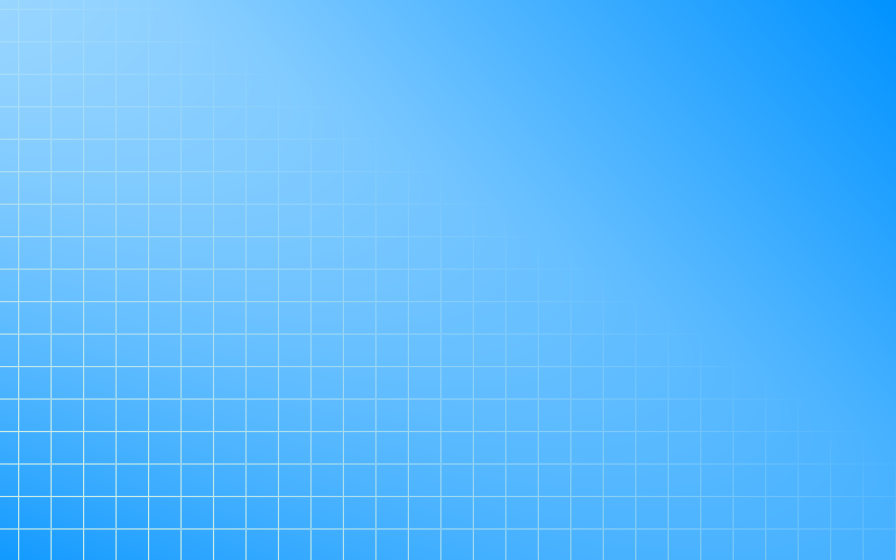
Give the GLSL for this background, as a Shadertoy shader.

```glsl
// A soft blue background with a pale diagonal band that dims to deep blue
// in two opposite corners, under a thin square grid. One tone value drives
// the colour, and the grid fades out as it crosses the diagonal.

const vec3 DEEP_BLUE = vec3(0.0, 0.572, 1.0);
const vec3 PALE_BLUE = vec3(0.60, 0.838, 1.0);
const vec3 LINE_COLOR = vec3(0.92, 0.98, 0.88);

const float GRID_PITCH = 0.058;
const float LINE_WIDTH = 0.0021;
const vec2 GRID_ORIGIN = vec2(0.0333, 0.0554);

// Ramp that starts at zero with a rounded corner.
float softRamp(float x, float rounding) {
    return 0.5 * (x + sqrt(x * x + rounding * rounding));
}

// 0 is deep blue, 1 is pale blue. "across" runs from -1 at the lower left
// to 1 at the upper right; "along" from 0 at the upper left to 1 opposite.
float bandTone(float across, float along) {
    float ridge = mix(1.0, 0.46, along);
    float upperDrop = 0.73 * softRamp((across - 0.16) / 0.84, 0.08);
    float lowerDrop = 0.62 * pow(max(-across, 0.0), 1.8);
    return clamp(ridge - upperDrop - lowerDrop, 0.0, 1.0);
}

// Share of a pixel covered by a line, exact even for lines below one pixel.
vec2 lineCoverage(vec2 dist, float width, float pixel) {
    vec2 upper = min(dist + 0.5 * pixel, vec2(0.5 * width));
    vec2 lower = max(dist - 0.5 * pixel, vec2(-0.5 * width));
    return clamp((upper - lower) / pixel, 0.0, 1.0);
}

float gridMask(vec2 p, float pitch, float width, float pixel) {
    vec2 dist = abs(fract(p / pitch + 0.5) - 0.5) * pitch;
    vec2 cover = lineCoverage(dist, width, pixel);
    return max(cover.x, cover.y);
}

// Line opacity: clear on the lower left, gone just past the diagonal.
float gridFade(float across) {
    return min(0.9 * max(0.2 - across, 0.0), 0.85);
}

void mainImage(out vec4 fragColor, in vec2 fragCoord) {
    vec2 uv = fragCoord / iResolution.xy;
    vec2 p = fragCoord / iResolution.y;
    float pixel = 1.0 / iResolution.y;

    // Diagonal coordinates
    float across = uv.x + uv.y - 1.0;
    float along = 0.5 * (uv.x - uv.y + 1.0);

    // Gradient
    vec3 color = mix(DEEP_BLUE, PALE_BLUE, bandTone(across, along));

    // Fading grid
    float grid = gridMask(p - GRID_ORIGIN, GRID_PITCH, LINE_WIDTH, pixel);
    color = mix(color, LINE_COLOR, grid * gridFade(across));

    fragColor = vec4(color, 1.0);
}
```
